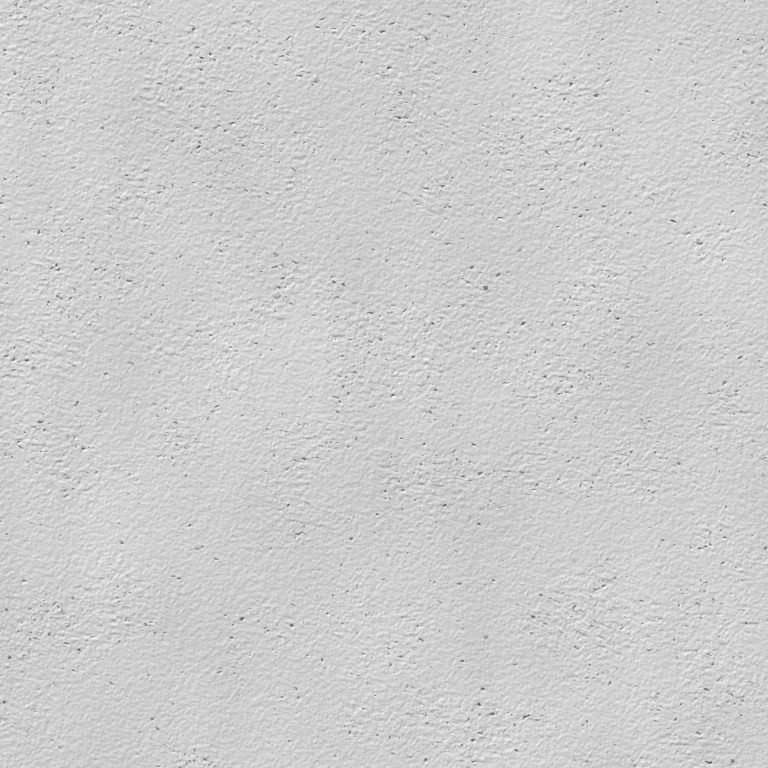
Write a three.js fragment shader that draws this texture.

```glsl
// Pale cast concrete: a fine sandy relief lit from the upper left, with
// tiny ragged pits from cellular noise strung along creases in rough patches.
// Relief is the height difference toward the light; stains are soft noise.

varying vec2 vUv;

const vec3 CONCRETE = vec3(0.810);
const vec2 LIGHT_DIR = vec2(-0.45, 0.89);
const float LIGHT_STEP = 0.0019;
const mat2 TILT = mat2(0.8, 0.6, -0.6, 0.8);

float hash(vec2 p) {
  vec3 q = fract(p.xyx * vec3(0.1031, 0.1030, 0.0973));
  q += dot(q, q.yzx + 33.33);
  return fract((q.x + q.y) * q.z);
}

vec2 hash2(vec2 p) {
  return vec2(hash(p), hash(p + 57.3));
}

float valueNoise(vec2 p) {
  vec2 cell = floor(p);
  vec2 f = fract(p);
  f = f * f * (3.0 - 2.0 * f);
  float low = mix(hash(cell), hash(cell + vec2(1.0, 0.0)), f.x);
  float high = mix(hash(cell + vec2(0.0, 1.0)), hash(cell + 1.0), f.x);
  return mix(low, high, f.y);
}

float layeredNoise(vec2 p) {
  float sum = 0.0;
  float weight = 0.5;
  for (int i = 0; i < 4; i++) {
    sum += weight * valueNoise(p);
    p = TILT * p * 2.03 + 11.7;
    weight *= 0.5;
  }
  return sum / 0.9375;
}

// Patches where the skin of the concrete is broken, 0 smooth to 1 rough
float roughness(vec2 p) {
  return smoothstep(0.36, 0.74, layeredNoise(p * vec2(13.0, 16.0) + 4.0));
}

// Thin, mostly level lines along which pits gather
float seams(vec2 p) {
  float wave = valueNoise(p * vec2(17.0, 38.0) + 29.0);
  return 1.0 - smoothstep(0.02, 0.16, abs(wave - 0.5));
}

// Slope toward the light of a noise surface; the grain matrix sets its scale
float relief(vec2 p, mat2 grain, float seed) {
  vec2 towardLight = p + LIGHT_DIR * LIGHT_STEP;
  return valueNoise(grain * p + seed) - valueNoise(grain * towardLight + seed);
}

// Elliptical pits, one per chosen cell: negative shade, positive lower lip
float pits(vec2 p, float cells, float seed, float sparse, float dense) {
  vec2 q = p * cells;
  vec2 home = floor(q);
  float shade = 0.0;
  for (int y = -1; y <= 1; y++) {
    for (int x = -1; x <= 1; x++) {
      vec2 cell = home + vec2(float(x), float(y));
      vec2 center = cell + hash2(cell + seed);
      vec2 place = center / cells;
      float gather = roughness(place) * (0.35 + seams(place));
      float present = step(hash(cell + seed + 19.0), mix(sparse, dense, gather));
      vec2 size = hash2(cell + seed + 31.0);
      vec2 radii = vec2(mix(0.15, 0.42, size.x * size.x), mix(0.11, 0.18, size.y));
      float angle = 1.3 * (hash(cell + seed + 43.0) - 0.5);
      float c = cos(angle);
      float s = sin(angle);
      mat2 turn = mat2(c, -s, s, c);
      vec2 offset = q - center;
      float hole = length(turn * offset / radii);
      float lip = length(turn * (offset + LIGHT_DIR * 0.24) / radii);
      float dark = 1.0 - smoothstep(0.1, 1.5, hole);
      float bright = (1.0 - smoothstep(0.3, 1.6, lip)) * (1.0 - dark);
      float depth = mix(0.3, 1.0, hash(cell + seed + 71.0));
      shade += present * depth * (0.25 * bright - dark);
    }
  }
  return shade;
}

void main() {
  vec2 p = vUv;
  float rough = roughness(p);

  // Broad stains with faint vertical streaks
  float mottle = layeredNoise(p * 6.0 + 21.0) - 0.5;
  float streaks = valueNoise(p * vec2(24.0, 5.0) + 8.0) - 0.5;
  float tone = 0.055 * mottle + 0.018 * streaks;

  // Sandy grain everywhere, wrinkled ledges bending across the rough patches
  float grain = 0.12 * relief(p, 345.0 * TILT, 3.0)
              + 0.11 * relief(p, mat2(190.0, 40.0, -50.0, 215.0), 47.0);
  float bend = 0.1 * p.x + 0.06 * valueNoise(p * 6.0 + 61.0);
  vec2 bent = vec2(p.x, p.y + bend);
  float ledges = relief(bent, mat2(115.0, 0.0, 0.0, 250.0), 83.0);
  float creases = min(ledges + 0.25, 0.0);
  tone += grain * mix(0.9, 1.2, rough);
  tone += mix(0.03, 0.11, rough) * ledges + 0.45 * rough * creases;

  // Ragged pits in two sizes
  vec2 wobble = vec2(valueNoise(p * 260.0), valueNoise(p * 260.0 + 9.0)) - 0.5;
  vec2 ragged = p + 0.0030 * wobble;
  tone += 0.42 * pits(ragged, 92.0, 5.0, 0.025, 0.26);
  tone += 0.32 * pits(ragged, 140.0, 127.0, 0.035, 0.22);

  gl_FragColor = vec4(clamp(CONCRETE + tone, 0.0, 1.0), 1.0);
}
```
